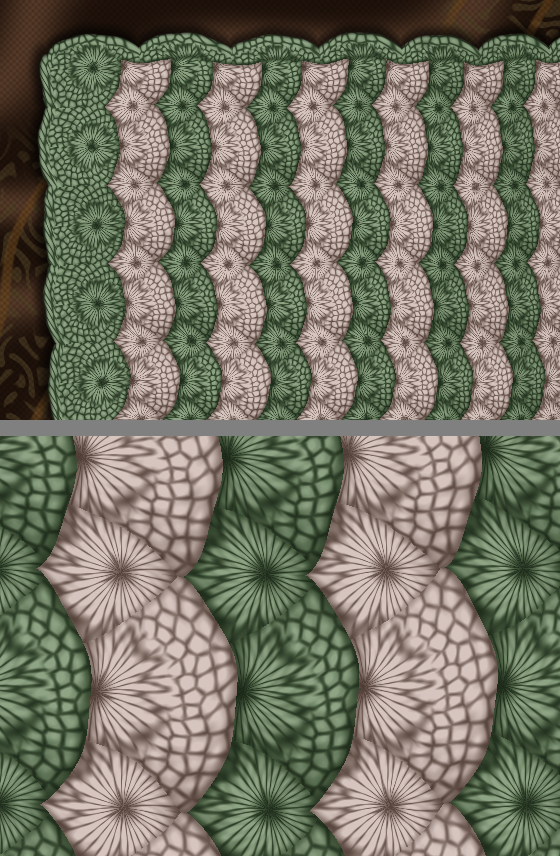
Top, the full canvas; bottom, a detail of the centre.
This pattern is drawn by a WebGL 2 fragment shader. Its source:

```glsl
#version 300 es
precision highp float;
// Crocheted blanket corner: scalloped green and white shell stripes on dark brocade.
uniform vec2 u_resolution;
out vec4 outColor;

const float PI = 3.14159265;
const float ROW = 0.187;        // shell spacing down, in canvas heights
const float COLUMN = 0.2205;    // stripe pair spacing across
const float ASPECT = ROW / COLUMN;
const float WHITE_PART = 0.54;  // white share of a stripe pair

vec2 hash2(vec2 p) {
  p = vec2(dot(p, vec2(127.1, 311.7)), dot(p, vec2(269.5, 183.3)));
  return fract(sin(p) * 43758.545);
}

// Cellular noise as rounded strands: bright ridges, dark gaps
float strands(vec2 q) {
  vec2 cell = floor(q), f = fract(q);
  float near = 4.0, next = 4.0;
  for (int j = -1; j <= 1; j++)
    for (int i = -1; i <= 1; i++) {
      vec2 o = vec2(i, j);
      float d = length(o + 0.2 + 0.6 * hash2(cell + o) - f);
      next = min(next, max(near, d));
      near = min(near, d);
    }
  return (0.35 + 0.65 * smoothstep(0.0, 0.4, next - near)) * (1.1 - 0.5 * near);
}

// Sharp-notched scallop: 1 at integers, 0 halfway
float scallop(float t) { return pow(abs(cos(PI * t)) + 1e-4, 0.7); }

// Yarn fanning out from the origin, ending in a knobbly chain
float fan(vec2 d, float chainStart) {
  float r = length(d), a = atan(d.y, d.x + 1e-5);
  float spokes = strands(vec2(a * 5.0, r * 4.5));
  float chain = strands(vec2(a * 5.5 + r * 7.0, r * 13.0 - a * 2.0));
  float ply = 0.07 * sin(a * 26.0 + r * 95.0);
  float h = mix(spokes, chain, smoothstep(chainStart, chainStart + 0.06, r)) + ply;
  return h * mix(0.25, 1.0, smoothstep(0.0, 0.09, r));
}

// Alternating right-facing shells and left-facing clusters of one stripe
float stripeHeight(float n, float v, float left) {
  vec2 shell = vec2(n - left - 0.02, (v - round(v)) * ASPECT);
  vec2 cluster = vec2(left + 0.13 - n, (v - floor(v) - 0.5) * ASPECT);
  float shellR = length(shell - vec2(0.26, 0.0)) / 0.33;
  float clusterR = length(cluster - vec2(0.10, 0.0)) / 0.24;
  bool onShell = shellR < clusterR;
  float h = onShell ? fan(shell, 0.25) : fan(cluster, 0.27);
  float dome = 1.08 - 0.28 * pow(min(shellR, clusterR), 2.0);
  float crease = mix(0.72, 1.0, smoothstep(0.0, 0.18, abs(shellR - clusterR)));
  return h * dome * crease - (onShell ? 0.22 * shell.y : 0.0);
}

vec3 ramp(vec3 dark, vec3 mid, vec3 light, float h) {
  return h < 0.5 ? mix(dark, mid, clamp(h * 2.0, 0.0, 1.0))
                 : mix(mid, light, clamp(h * 2.0 - 1.0, 0.0, 1.0));
}
vec3 whiteYarn(float h) {
  return ramp(vec3(0.28, 0.21, 0.18), vec3(0.58, 0.51, 0.48), vec3(0.84, 0.77, 0.75), h);
}
vec3 greenYarn(float h) {
  return ramp(vec3(0.09, 0.14, 0.08), vec3(0.28, 0.36, 0.25), vec3(0.56, 0.64, 0.52), h);
}

// Draped cloth with folds, scrollwork and gold bands
vec3 brocade(vec2 p) {
  float folds = 0.5 + 0.5 * sin(p.x * 8.0 + p.y * 17.0 + 2.0 * sin(p.x * 5.0 - p.y * 6.0));
  vec3 c = mix(vec3(0.12, 0.07, 0.04), vec3(0.34, 0.23, 0.16), folds * folds);
  vec2 q = p * 75.0 + 1.8 * sin(p.yx * 48.0);
  float scroll = smoothstep(0.1, 0.5, sin(q.x + 2.0 * sin(q.y * 0.7)) * sin(q.y + 1.5 * sin(q.x * 0.6)));
  float bands = smoothstep(0.9, 0.98, sin(p.x * 30.0 + p.y * 11.0 + 0.6 * sin(p.y * 14.0)));
  float patterned = max(smoothstep(0.25, 0.45, p.y), smoothstep(1.02, 1.1, p.x));
  c = mix(c, vec3(0.32, 0.26, 0.15), 0.6 * scroll * patterned);
  c = mix(c, vec3(0.42, 0.28, 0.12), 0.65 * bands * patterned);
  return c * (0.9 + 0.12 * sin(p.x * 420.0) * sin(p.y * 420.0));
}

void main() {
  vec2 p = gl_FragCoord.xy / u_resolution.y;
  p.y = 1.0 - p.y;  // measure downward from the top hem
  float pixel = 1.0 / u_resolution.y;

  // Blanket coordinates: slight slant, uneven hand tension, narrowing to the right
  vec2 w = p + 0.0035 * sin(p.yx * vec2(19.0, 13.0) + vec2(1.0, 3.0));
  w += 0.0015 * sin(p.yx * vec2(83.0, 71.0));
  w.x -= 0.035 * max(w.y - 0.3, 0.0);
  float t = (w.x - 0.2865) / COLUMN;
  float n = t + 0.0058 * pow(max(t, 0.0), 3.0);
  float v = (w.y - 0.347) / ROW;

  // Scalloped outline, positive inside
  vec2 inset = vec2((n + 0.80 + 0.08 * scallop(v)) * COLUMN,
                    w.y - 0.115 + 0.035 * scallop(n + 0.3));
  float edge = min(0.05 - length(max(0.05 - inset, 0.0)), min(inset.x, inset.y));

  // Wavy stripes and the green hem
  float m = n + 0.18 * (1.0 - scallop(v));
  float f = fract(m);
  bool isWhite = f < WHITE_PART;
  float left = floor(m) + (isWhite ? 0.0 : WHITE_PART);
  float hemEdge = w.y - 0.145 - 0.008 * sin(n * 2.0 * PI);
  float inner = min(m * COLUMN, hemEdge);
  float seam = min(min(f, 1.0 - f), abs(f - WHITE_PART)) * COLUMN;
  float h;
  if (inner < 0.0) {
    isWhite = false;
    vec2 wheel = vec2(max(round(n + 0.3), 0.0) - 0.3, max(round(v), -1.0));
    h = fan((vec2(n, v) - wheel) * vec2(1.0, ASPECT), 0.23);
    float rim = strands(vec2((p.x - p.y) * 48.0 + edge * 40.0, edge * 55.0));
    h = mix(rim * 1.05, h, smoothstep(0.022, 0.028, edge));
    seam = -inner;
  } else {
    h = stripeHeight(n, v, left);
    seam = min(seam, inner);
  }
  h *= mix(0.45, 1.0, smoothstep(0.0, 0.012, seam));
  h *= 0.96 + 0.10 * hash2(vec2(floor(left * 2.0), round(v))).x;
  h *= 1.04 - 0.1 * smoothstep(0.7, 1.33, p.x);
  vec3 yarn = isWhite ? whiteYarn(h * 1.02) : greenYarn(h * 0.9);
  yarn *= mix(0.6, 1.0, smoothstep(0.0, 0.008, edge));

  vec3 cloth = brocade(p) * mix(0.4, 1.0, smoothstep(0.0, 0.035, -edge));
  outColor = vec4(mix(cloth, yarn, smoothstep(-pixel, pixel, edge)), 1.0);
}
```
